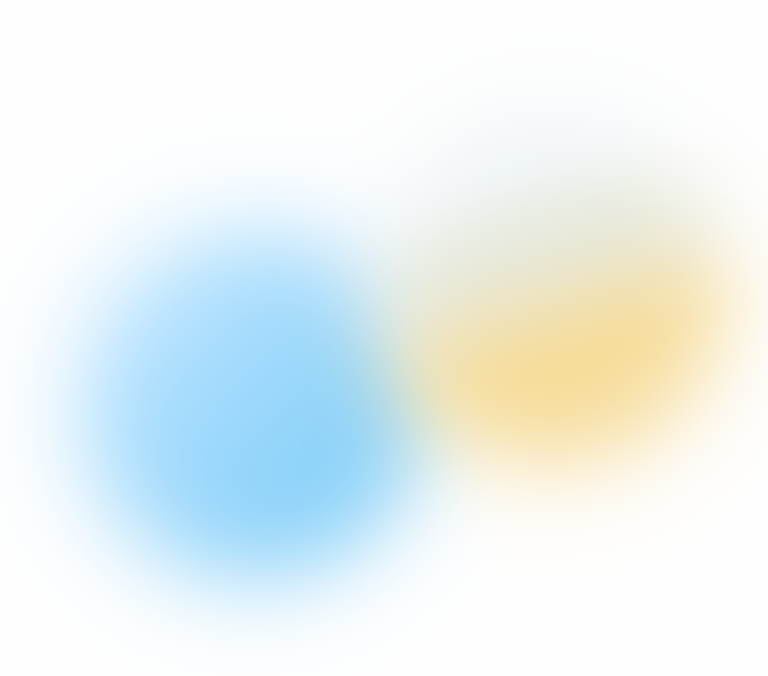
Reproduce this background procedurally as a Shadertoy shader.

```glsl
// Two soft overlapping discs of light, sky blue and gold, on a white ground.

// Lengths are in canvas heights, measured from the canvas centre.
const vec3 GROUND = vec3(0.996);

const vec2 BLUE_CENTRE = vec2(-0.199, -0.093);
const float BLUE_RADIUS = 0.250;
const float BLUE_BLUR = 0.068;
const vec2 BLUE_AXIS = vec2(0.75, -0.66);
const vec3 BLUE_PALE = vec3(0.74, 0.895, 1.0);
const vec3 BLUE_DEEP = vec3(0.49, 0.80, 0.97);

const vec2 GOLD_CENTRE = vec2(0.246, 0.070);
const float GOLD_RADIUS = 0.249;
const float GOLD_BLUR = 0.066;
const vec2 GOLD_AXIS = vec2(0.30, -0.954);
const vec3 MIST = vec3(0.935, 0.957, 0.964);
const vec3 SAGE = vec3(0.907, 0.912, 0.855);
const vec3 GOLD = vec3(0.965, 0.860, 0.595);

// Coverage of a blurred disc: a smooth approximation of the Gaussian integral.
float softDisc(vec2 offset, float radius, float blur) {
    float x = clamp((radius - length(offset)) / blur, -5.0, 5.0);
    return 0.5 + 0.5 * tanh(x * (0.798 + 0.0357 * x * x));
}

// Pale to deep blue, from upper left to lower right.
vec3 blueTint(vec2 offset) {
    float along = dot(offset, BLUE_AXIS) / BLUE_RADIUS;
    return mix(BLUE_PALE, BLUE_DEEP, clamp(0.5 + 0.5 * along, 0.0, 1.0));
}

// Mist at the top, through sage, to gold at the bottom.
vec3 goldTint(vec2 offset) {
    float along = dot(offset, GOLD_AXIS);
    vec3 upper = mix(MIST, SAGE, smoothstep(-0.222, -0.044, along));
    return mix(upper, GOLD, smoothstep(-0.089, 0.133, along));
}

void mainImage(out vec4 fragColor, in vec2 fragCoord) {
    vec2 p = (fragCoord - 0.5 * iResolution.xy) / iResolution.y;
    vec2 fromBlue = p - BLUE_CENTRE;
    vec2 fromGold = p - GOLD_CENTRE;

    // The gold disc lies over the blue one.
    vec3 color = GROUND;
    color = mix(color, blueTint(fromBlue), softDisc(fromBlue, BLUE_RADIUS, BLUE_BLUR));
    color = mix(color, goldTint(fromGold), softDisc(fromGold, GOLD_RADIUS, GOLD_BLUR));
    fragColor = vec4(color, 1.0);
}
```
